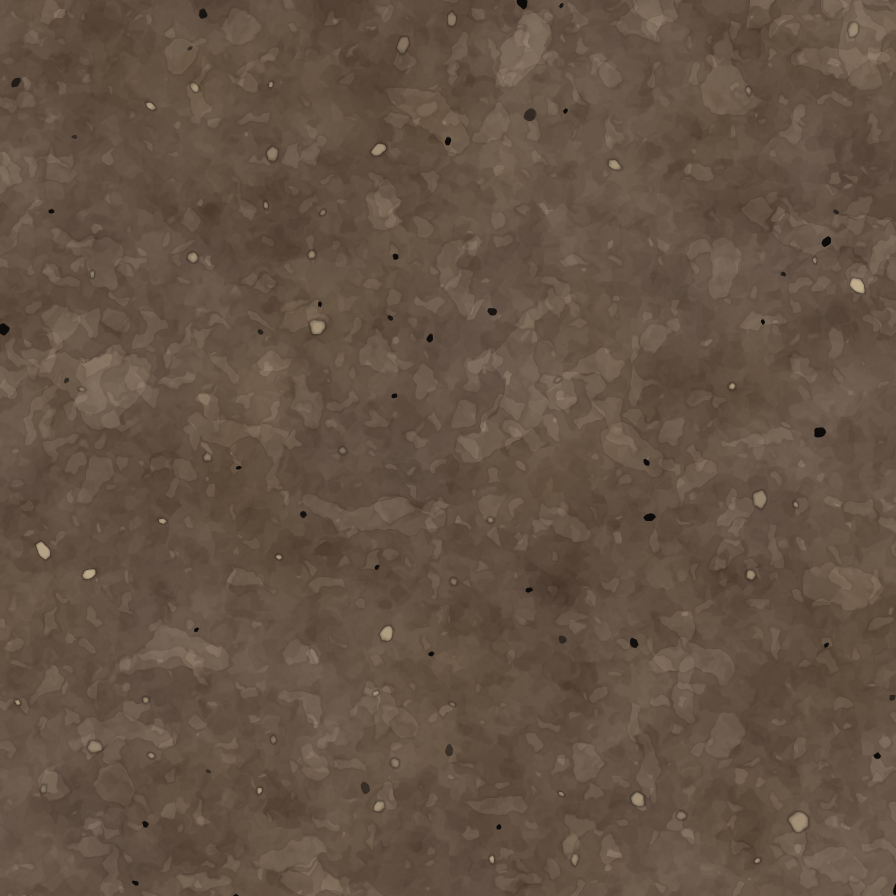
Write a three.js fragment shader that draws this texture.

```glsl
// Draws weathered brown earth: faceted mottling, pale flakes, small pebbles and black pits.
varying vec2 vUv;

const vec3 SOIL = vec3(0.387, 0.318, 0.261);
const vec3 LIFT_TINT = vec3(1.0, 0.98, 0.90);     // how a change of tone moves each channel
const vec3 OCHRE_SHIFT = vec3(0.25, 0.0, -1.0);
const vec3 PEBBLE_DULL = vec3(0.50, 0.43, 0.36);
const vec3 PEBBLE_PALE = vec3(0.74, 0.67, 0.54);
const vec3 PIT = vec3(0.05, 0.045, 0.04);
const float EDGE = 0.0010;          // half width of a soft edge
const float BROAD_SCALE = 3.2;
const float BROAD_CONTRAST = 0.085;
const float MID_SCALE = 15.0;
const float MID_CONTRAST = 0.080;
const float FACETS = 84.0;
const float FACET_JITTER = 0.032;
const float PATCH_SCALE = 13.0;
const float PATCH_LEVEL = 0.52;
const float PATCH_LIFT = 0.044;
const float PATCH_DROP = 0.018;
const float PATCH_SHADE = 0.018;    // thin shadow around light patches
const float FLAKE_LIFT = 0.095;

vec2 hash2(vec2 p) {
  vec3 q = fract(vec3(p.xyx) * vec3(0.1031, 0.1030, 0.0973));
  q += dot(q, q.yzx + 33.33);
  return fract((q.xx + q.yz) * q.zy);
}

float cornerSlope(vec2 cell, vec2 offset) {
  float angle = 6.2832 * hash2(cell).x;
  return dot(vec2(cos(angle), sin(angle)), offset);
}

// Gradient noise, roughly -1 to 1
float noise(vec2 p) {
  vec2 i = floor(p), f = fract(p);
  vec2 u = f * f * f * (f * (f * 6.0 - 15.0) + 10.0);
  vec2 e = vec2(1.0, 0.0);
  float low = mix(cornerSlope(i, f), cornerSlope(i + e, f - e), u.x);
  float high = mix(cornerSlope(i + e.yx, f - e.yx), cornerSlope(i + 1.0, f - 1.0), u.x);
  return 1.5 * mix(low, high, u.y);
}

float fbm(vec2 p) {
  float sum = 0.0, amp = 0.5;
  for (int i = 0; i < 4; i++) {
    sum += amp * noise(p);
    p = mat2(1.6, 1.2, -1.2, 1.6) * p + 7.3;
    amp *= 0.5;
  }
  return sum;
}

// Flat tone of the facet around one site
float facetTone(vec2 site) {
  float jitter = hash2(floor(site * 4096.0)).x - 0.5;
  return MID_CONTRAST * fbm(site * MID_SCALE + 31.0) + FACET_JITTER * jitter;
}

// Voronoi facets, blended only along their borders
float facets(vec2 p) {
  vec2 g = p * FACETS, cell = floor(g);
  vec2 nearSite = g, nextSite = g;
  float nearDist = 9.0, nextDist = 9.0;
  for (int y = -1; y <= 1; y++) {
    for (int x = -1; x <= 1; x++) {
      vec2 c = cell + vec2(float(x), float(y));
      vec2 site = c + hash2(c + 101.0);
      float d = distance(g, site);
      if (d < nearDist) {
        nextDist = nearDist; nextSite = nearSite;
        nearDist = d; nearSite = site;
      } else if (d < nextDist) {
        nextDist = d; nextSite = site;
      }
    }
  }
  float inside = smoothstep(0.0, 2.0 * EDGE * FACETS, nextDist - nearDist);
  return mix(facetTone(nextSite / FACETS), facetTone(nearSite / FACETS), 0.5 + 0.5 * inside);
}

// Signed distance to a scattered, turned oval; pick is a random value per grain
float grain(vec2 p, float cells, float share, vec2 radii, float seed, out float pick) {
  vec2 g = p * cells, id = floor(g) + seed;
  vec2 place = hash2(id), form = hash2(id + 57.0), kind = hash2(id + 113.0);
  vec2 q = (fract(g) - 0.5 - 0.6 * (place - 0.5)) / cells;
  float a = 6.2832 * form.x;
  q = mat2(cos(a), sin(a), -sin(a), cos(a)) * q;
  q.y *= mix(1.0, 1.7, form.y);
  float radius = mix(radii.x, radii.y, kind.x * kind.x);
  pick = kind.y;
  float wobble = 0.25 * noise(q / radius + id);
  return hash2(id + 211.0).x < share ? length(q) - radius * (1.0 + wobble) : 1.0;
}

float cover(float d) { return 1.0 - smoothstep(-EDGE, EDGE, d); }

void main() {
  vec2 p = vUv + 2.0;
  vec2 ragged = p + 0.006 * vec2(noise(p * 48.0), noise(p * 48.0 + 19.0));
  ragged += 0.0025 * vec2(noise(p * 120.0), noise(p * 120.0 + 23.0));
  float cluster = fbm(p * 4.5 + 50.0);
  float pick;

  // Soft ground and flat facets
  float tone = BROAD_CONTRAST * fbm(p * BROAD_SCALE) + facets(ragged) + 0.007 * noise(p * 190.0);

  // Sharp light and dark patches, from large to small
  float scale = PATCH_SCALE;
  for (int i = 0; i < 3; i++) {
    float n = noise(ragged * scale + 5.0 * float(i)) + 0.7 * cluster;
    float soft = 1.5 * EDGE * scale;
    float light = smoothstep(-soft, soft, n - PATCH_LEVEL);
    float rim = smoothstep(-5.0 * soft, 0.0, n - PATCH_LEVEL) * (1.0 - light);
    tone += PATCH_LIFT * light - PATCH_SHADE * rim;
    tone -= PATCH_DROP * smoothstep(-soft, soft, -n - PATCH_LEVEL);
    scale *= 1.85;
  }

  // Rounded flakes, mostly faint
  for (int i = 0; i < 2; i++) {
    float k = float(i);
    float flake = grain(ragged, 33.0 + 16.0 * k, 0.25, vec2(0.0025, 0.0085), 300.0 + 90.0 * k, pick);
    tone += FLAKE_LIFT * (pick * pick - 0.1) * cover(flake);
  }
  vec3 color = SOIL + tone * LIFT_TINT + 0.022 * fbm(p * 5.0 + 80.0) * OCHRE_SHIFT;

  // Pebbles with a dark rim and a lit middle
  float pebble = grain(p, 15.0, 0.25, vec2(0.003, 0.0105), 500.0, pick);
  color *= 1.0 - 0.25 * (1.0 - smoothstep(0.0, 0.004, pebble));
  vec3 stone = mix(PEBBLE_DULL, PEBBLE_PALE, pick) * (0.85 + 0.18 * smoothstep(0.0, 0.004, -pebble));
  color = mix(color, stone, cover(pebble));

  // Black pits, some of them shallow
  float pit = grain(p + 0.037, 14.0, 0.22, vec2(0.003, 0.008), 700.0, pick);
  color = mix(color, PIT, cover(pit) * mix(0.5, 1.0, smoothstep(0.0, 0.5, pick)));

  gl_FragColor = vec4(color, 1.0);
}
```
